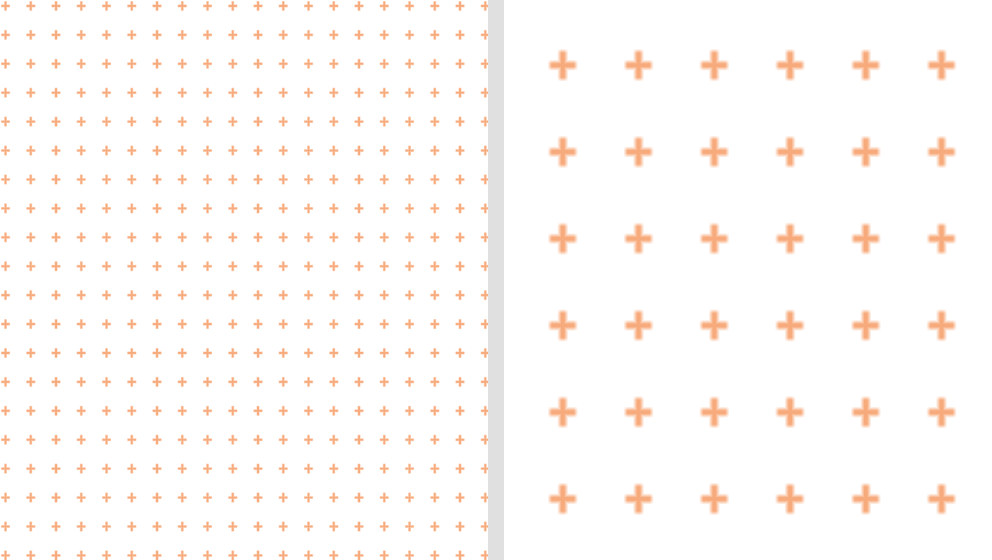
Left: the whole. Right: its middle third, enlarged.
This pattern is drawn by a WebGL 2 fragment shader. Its source:

```glsl
#version 300 es
precision highp float;
// A white sheet covered by a regular grid of small peach plus signs, 20 by 20.
// Each point is folded into its nearest grid cell, where two soft-edged bars
// are joined into a plus; lengths are fractions of the canvas height.

uniform vec2 u_resolution;
out vec4 fragColor;

// Coverage of a centred bar with the given half size and edge softness
float bar(vec2 p, vec2 halfSize, float softness) {
    vec2 cover = clamp(0.5 + (halfSize - abs(p)) / softness, 0.0, 1.0);
    return cover.x * cover.y;
}

void main() {
    vec2 uv = gl_FragCoord.xy / u_resolution.y;

    // Offset from the nearest grid point
    vec2 pitch = vec2(0.04509, 0.05164);
    vec2 firstCentre = vec2(0.00986, 0.0082);
    vec2 p = uv - firstCentre;
    p -= pitch * round(p / pitch);

    // Horizontal and vertical arms, the vertical one slightly longer
    float softness = max(0.0025, 1.0 / u_resolution.y);
    float plus = max(bar(p, vec2(0.0078, 0.0021), softness),
                     bar(p, vec2(0.0021, 0.0085), softness));

    vec3 paper = vec3(1.0);
    vec3 peach = vec3(0.97, 0.67, 0.49);
    fragColor = vec4(mix(paper, peach, plus), 1.0);
}
```
